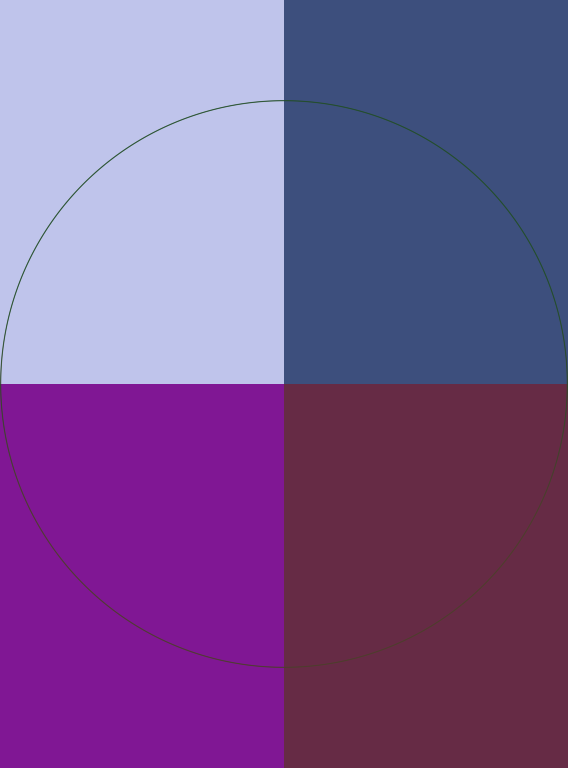
Write a Shadertoy shader that draws this background.

```glsl
// Four flat colour quadrants meeting at the centre, under a thin green ring
// that spans the full width. Quadrants are blended with one-pixel steps;
// the ring is a circle distance function whose tint shifts with height.

void mainImage(out vec4 fragColor, in vec2 fragCoord) {
    // Centred coordinates, one unit is the canvas width
    vec2 p = (fragCoord - 0.5 * iResolution.xy) / iResolution.x;
    float pixel = 1.0 / iResolution.x;

    // Quadrants
    vec2 side = clamp(p / pixel + 0.5, 0.0, 1.0);
    vec3 upper = mix(vec3(0.75, 0.77, 0.92), vec3(0.24, 0.31, 0.49), side.x);
    vec3 lower = mix(vec3(0.50, 0.09, 0.58), vec3(0.40, 0.17, 0.27), side.x);
    vec3 color = mix(lower, upper, side.y);

    // Ring outline
    float ringDistance = abs(length(p) - 0.4988);
    float ring = 1.0 - smoothstep(0.0, 0.0012 + 0.5 * pixel, ringDistance);
    vec3 ringColor = mix(vec3(0.30, 0.24, 0.17), vec3(0.13, 0.30, 0.15),
                         smoothstep(-0.3, 0.2, p.y));
    color = mix(color, ringColor, 0.9 * ring);

    fragColor = vec4(color, 1.0);
}
```
